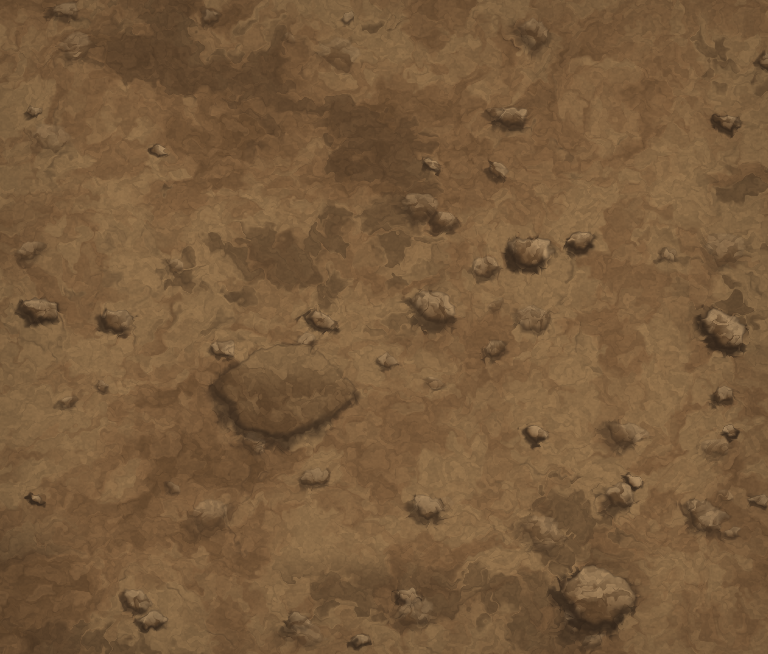
Give the GLSL for this texture, as a WebGL 1 fragment shader.

```glsl
precision highp float;
// Painterly brown earth with daubed stains, cracks and scattered half-buried stones.
uniform vec2 u_resolution;

#define EARTH vec3(0.480, 0.354, 0.230)
#define PALE vec3(0.545, 0.422, 0.280)
#define SHADE vec3(0.390, 0.282, 0.178)
#define DARK vec3(0.205, 0.152, 0.106)
#define STONE_LIGHT vec3(0.640, 0.515, 0.365)
#define STONE_DENSITY 0.40
#define PEBBLE_DENSITY 0.20
#define STAIN 0.55
#define MOTTLE 0.11
#define GRAIN 0.06
#define LIGHT_DIR vec2(0.34, 0.94)

float hash(vec2 p) {
  vec3 q = fract(p.xyx * 0.1031);
  q += dot(q, q.yzx + 33.33);
  return fract((q.x + q.y) * q.z);
}

vec2 hash2(vec2 p) { return vec2(hash(p), hash(p + 57.3)); }

float noise(vec2 p) {
  vec2 i = floor(p), f = fract(p);
  f = f * f * (3.0 - 2.0 * f);
  return mix(mix(hash(i), hash(i + vec2(1, 0)), f.x),
             mix(hash(i + vec2(0, 1)), hash(i + 1.0), f.x), f.y);
}

vec2 wobble(vec2 p) { return vec2(noise(p), noise(p + 29.0)) - 0.5; }

float fbm(vec2 p) {
  float sum = 0.0, amp = 0.5;
  for (int i = 0; i < 5; i++) {
    sum += amp * noise(p);
    p = mat2(1.6, 1.2, -1.2, 1.6) * p + 7.1;
    amp *= 0.5;
  }
  return sum / 0.97;
}

// Flat brush dabs: one tone per cell, narrowly blended at the borders
float daub(vec2 p) {
  vec2 cell = floor(p);
  float sum = 0.0, weight = 0.00001;
  for (int j = -1; j <= 1; j++)
    for (int i = -1; i <= 1; i++) {
      vec2 id = cell + vec2(i, j);
      vec2 d = p - id - hash2(id);
      float w = exp(-26.0 * dot(d, d));
      sum += w * hash(id + 19.7);
      weight += w;
    }
  return sum / weight;
}

// Faceted, rounded outline around the origin
float rockShape(vec2 q, float r, float seed) {
  float facet = -1.0;
  for (int k = 0; k < 6; k++) {
    float a = (float(k) + 0.8 * hash(vec2(seed, float(k)))) * 1.047;
    float reach = 0.72 + 0.3 * hash(vec2(float(k) + 9.0, seed));
    facet = max(facet, dot(q, vec2(cos(a), sin(a))) - reach * r);
  }
  return mix(facet, length(q) - r, 0.3);
}

// Paints one stone with its shadow, dark flank and lit top; wide stones stay flat
void paintRock(inout vec3 col, vec2 p, vec2 centre, float r, float seed, float strength, float dab) {
  vec2 q = p - centre;
  if (length(q) > 2.2 * r) return;
  float a = 0.9 * (hash(vec2(seed, 3.0)) - 0.5);
  float height = min(r, 0.036);
  q = mat2(cos(a), sin(a), -sin(a), cos(a)) * q;
  q.y *= 1.4;
  q += wobble(p * 42.0) * (0.3 * height + 0.004) + wobble(p * 130.0) * 0.009;
  float d = rockShape(q, r, seed);
  float shadowDist = rockShape(q + vec2(0.14, 0.26) * height, r, seed);
  float shadow = 1.0 - smoothstep(-0.1, 0.36, shadowDist / height + 0.5 * (dab - 0.5));
  col = mix(col, DARK, 0.85 * strength * shadow);

  float up = dot(q, LIGHT_DIR) / r;
  float tone = smoothstep(-0.7, 0.95, up + 1.5 * (dab - 0.5) + 0.25);
  vec3 top = mix(STONE_LIGHT, PALE, smoothstep(0.04, 0.1, r));
  vec3 body = mix(SHADE, top, tone);
  float flank = smoothstep(-0.5, -0.1, d / height) * (1.0 - smoothstep(-0.5, 0.2, up));
  float rim = smoothstep(-0.16, 0.0, d / height) * (0.15 + 0.6 * dab);
  body = mix(body, DARK, max(0.9 * flank, rim) * (0.4 + 0.6 * strength));
  float cover = 1.0 - smoothstep(-0.002, 0.002, d);
  col = mix(col, body, cover * (0.35 + 0.65 * strength));
}

// Jittered grid of stones, thinned into clusters
void scatterRocks(inout vec3 col, vec2 p, float scale, float density, float seed, float dab) {
  vec2 cell = floor(p * scale);
  for (int j = -1; j <= 1; j++)
    for (int i = -1; i <= 1; i++) {
      vec2 id = cell + vec2(i, j);
      vec2 key = id + seed;
      vec2 centre = (id + 0.5 + 0.6 * (hash2(key) - 0.5)) / scale;
      float chance = density * (0.1 + 1.8 * noise(centre * 4.0 + 5.0));
      if (hash(key + 11.0) > chance) continue;
      float r = mix(0.15, 0.28, hash(key + 23.0)) / scale;
      float strength = mix(0.1, 1.0, hash(key + 41.0));
      paintRock(col, p, centre, r, hash(key + 5.0) * 90.0, strength, dab);
    }
}

void main() {
  vec2 p = gl_FragCoord.xy / u_resolution.y;
  vec2 uv = gl_FragCoord.xy / u_resolution;
  vec2 w = p + 0.05 * wobble(p * 9.0) + 0.02 * wobble(p * 45.0) + 0.012 * wobble(p * 120.0);

  // Ground tone from soft clouds and three sizes of dabs
  float dab = daub(w * vec2(42.0, 52.0));
  float fleck = daub(w * vec2(95.0, 120.0));
  float tone = 0.55 + 0.75 * (fbm(w * 3.6) - 0.5)
             + 0.3 * (daub(w * vec2(13.0, 18.0)) - 0.5) + 0.22 * (dab - 0.5);
  vec3 col = mix(SHADE, EARTH, smoothstep(0.12, 0.5, tone));
  col = mix(col, PALE, smoothstep(0.42, 0.76, tone));

  // Small damp stains gathered in drifts, and broken cracks
  float drift = smoothstep(0.35, 0.65, noise(p * 3.5 + 12.0));
  float stain = smoothstep(0.55, 0.63, fbm(w * vec2(7.0, 10.0) + 40.0) + 0.14 * (dab - 0.5));
  col = mix(col, mix(SHADE, DARK, 0.45), STAIN * stain * drift);
  float crack = 1.0 - smoothstep(0.0, 0.02, abs(fbm(w * 5.0 + 70.0) - 0.5));
  col = mix(col, DARK, 0.3 * crack * dab * smoothstep(0.5, 0.7, noise(p * 6.0 + 3.0)));

  // Pebbles, stones, then two large slabs
  float chip = mix(dab, fleck, 0.4);
  scatterRocks(col, p, 14.0, PEBBLE_DENSITY, 130.0, chip);
  scatterRocks(col, p, 7.0, STONE_DENSITY, 310.0, chip);
  paintRock(col, p, vec2(0.43, 0.40), 0.100, 6.0, 0.75, mix(chip, daub(w * vec2(14.0, 26.0)), 0.6));
  paintRock(col, p, vec2(0.91, 0.09), 0.060, 14.0, 0.9, chip);

  // Dim borders, brush mottling and fine canvas grain
  vec2 edge = abs(uv - 0.5) * 2.0;
  col *= 1.0 - 0.1 * smoothstep(0.7, 1.05, max(edge.x, edge.y));
  float grain = noise(p * vec2(170.0, 300.0)) + noise(p * 420.0) - 1.0;
  gl_FragColor = vec4(col * (1.0 + GRAIN * grain + MOTTLE * (fleck - 0.5)), 1.0);
}
```
